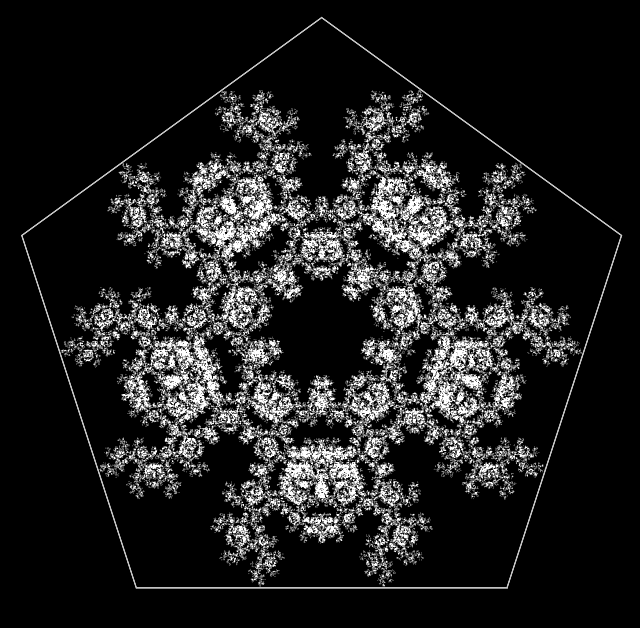
Write a Shadertoy shader that draws this pattern.

```glsl
// A pentagon chaos game: half steps to random corners, never the same corner twice running.
#define CENTER vec2(0.5026, 0.470)
#define RADIUS 0.502
#define DEPTH 9
#define EXTENT 0.84
#define DOT_REACH 0.0032
#define DOT_CORE 0.0014
#define DOT_GAIN 0.27
#define DOT_CHANCE 0.35
#define LINE_LIGHT 0.78
#define MAX_STEPS 4000

const float TAU = 6.2831853;

vec2 direction(float turn) {
    return vec2(sin(turn * TAU), cos(turn * TAU));
}

float hash(uint n) {
    n = (n ^ (n >> 16)) * 0x7feb352du;
    n = (n ^ (n >> 15)) * 0x846ca68bu;
    n ^= n >> 16;
    return float(n & 0xffffu) / 65536.0;
}

// Signed distance to the edges of a pentagon with corners on the unit circle
float pentagon(vec2 p) {
    float d = -10.0;
    for (int i = 0; i < 5; i++)
        d = max(d, dot(p, direction((float(i) + 0.5) / 5.0)));
    return d - cos(TAU / 10.0);
}

// Undo the jumps depth first, and gather the light of the dots near p
float chaosDots(vec2 p) {
    vec2 corner[5];
    for (int i = 0; i < 5; i++) corner[i] = direction(float(i) / 5.0);

    vec2 point[DEPTH + 1];
    int pick[DEPTH + 1];
    uint path[DEPTH + 1];
    point[0] = p;
    path[0] = 1u;
    pick[0] = -1;
    pick[1] = -1;

    int level = 1;
    float light = 0.0;
    for (int n = 0; n < MAX_STEPS; n++) {
        if (level < 1) break;
        pick[level]++;
        int k = pick[level];
        if (k > 4) { level--; continue; }
        if (k == pick[level - 1]) continue;

        // Skip branches that cannot reach this place
        vec2 q = 2.0 * point[level - 1] - corner[k];
        float zoom = exp2(float(level));
        float reach = DOT_REACH * zoom + (level < DEPTH ? EXTENT : 0.0);
        if (dot(q, q) > reach * reach) continue;

        point[level] = q;
        path[level] = path[level - 1] * 5u + uint(k);
        if (level < DEPTH) {
            level++;
            pick[level] = -1;
        } else if (hash(path[level]) < DOT_CHANCE) {
            light += DOT_GAIN * (1.0 - smoothstep(DOT_CORE, DOT_REACH, length(q) / zoom));
        }
    }
    return min(light, 1.0);
}

void mainImage(out vec4 fragColor, in vec2 fragCoord) {
    vec2 p = (fragCoord - CENTER * iResolution.xy) / (RADIUS * iResolution.y);
    float outline = 1.0 - smoothstep(0.001, 0.0038, abs(pentagon(p)));
    float light = max(chaosDots(p), LINE_LIGHT * outline);
    fragColor = vec4(vec3(light), 1.0);
}
```
